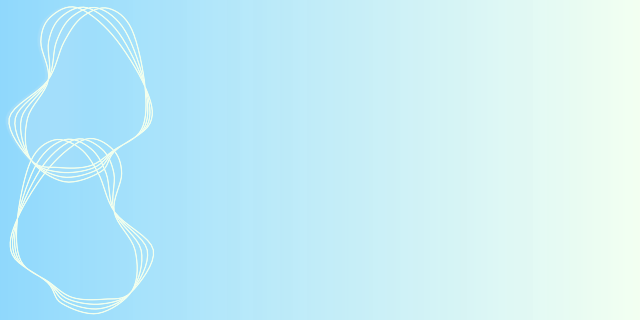
This background is drawn by a WebGL 2 fragment shader. Its source:

```glsl
#version 300 es
precision highp float;
// A pale blue-to-cream horizontal gradient with two ribbons of wavy closed loops.
// Each ribbon blends between two closed splines; the lower one mirrors the upper.
// Signed distances to the flattened splines give the strokes and a faint haze.

#define GRID 384.0          // layout units per canvas height
#define STRANDS 4           // loops in each ribbon
#define STEPS 8             // straight pieces per spline span
#define STROKE 0.8          // half width of a line
#define BAND 16.0           // width of the faint gradient bands
#define BAND_AMOUNT 0.006
#define HAZE_AMOUNT 0.6

uniform vec2 u_resolution;
out vec4 fragColor;

const vec3 SKY = vec3(0.565, 0.85, 0.992);
const vec3 AQUA = vec3(0.76, 0.928, 0.974);
const vec3 CREAM = vec3(0.95, 1.0, 0.945);
const vec3 LINE = vec3(0.95, 1.0, 0.93);
const vec3 HAZE = vec3(0.665, 0.875, 0.98);

// Spline knots of the first and last strand, y pointing down
const int KNOTS = 12;
const vec2 FIRST[KNOTS] = vec2[KNOTS](
    vec2(92, 9), vec2(60, 21), vec2(49, 50), vec2(58, 96),
    vec2(33, 142), vec2(36, 190), vec2(77, 218), vec2(121, 206),
    vec2(138, 181), vec2(180, 148), vec2(174, 104), vec2(135, 42));
const vec2 LAST[KNOTS] = vec2[KNOTS](
    vec2(130, 10), vec2(99, 20), vec2(77, 50), vec2(57, 97),
    vec2(11, 142), vec2(38, 193), vec2(70, 201), vec2(108, 199),
    vec2(137, 180), vec2(170, 155), vec2(174, 104), vec2(158, 35));

float hash(float n) {
    return fract(sin(n * 12.9898) * 43758.5453);
}

vec2 knot(int i, float blend) {
    int k = i % KNOTS;
    return mix(FIRST[k], LAST[k], blend);
}

// Catmull-Rom point between b and c
vec2 spline(vec2 a, vec2 b, vec2 c, vec2 d, float t) {
    return b + 0.5 * t * (c - a + t * (2.0 * a - 5.0 * b + 4.0 * c - d
             + t * (3.0 * (b - c) + d - a)));
}

// Signed distance to one closed strand, negative inside
float strandDistance(vec2 p, float blend) {
    float nearest = 1e6;
    float side = 1.0;
    for (int i = 0; i < KNOTS; i++) {
        vec2 a = knot(i + KNOTS - 1, blend), b = knot(i, blend);
        vec2 c = knot(i + 1, blend), d = knot(i + 2, blend);
        vec2 start = b;
        for (int j = 1; j <= STEPS; j++) {
            vec2 end = j == STEPS ? c : spline(a, b, c, d, float(j) / float(STEPS));
            vec2 edge = end - start, rel = p - start;
            vec2 gap = rel - edge * clamp(dot(rel, edge) / dot(edge, edge), 0.0, 1.0);
            nearest = min(nearest, dot(gap, gap));
            // Flip the side for every edge crossed by a ray to the right
            if ((start.y > p.y) != (end.y > p.y)
                && rel.x < edge.x * rel.y / edge.y) side = -side;
            start = end;
        }
    }
    return side * sqrt(nearest);
}

// Distance to the closest line of a ribbon
float ribbonDistance(vec2 p) {
    float nearest = 1e6;
    for (int s = 0; s < STRANDS; s++) {
        float blend = float(s) / float(STRANDS - 1);
        nearest = min(nearest, abs(strandDistance(p, blend)));
    }
    return nearest;
}

void main() {
    float pixel = GRID / u_resolution.y;
    vec2 p = gl_FragCoord.xy * pixel;
    p.y = GRID - p.y;

    // Horizontal gradient with faint vertical bands
    float x = gl_FragCoord.x / u_resolution.x;
    vec3 color = x < 0.5 ? mix(SKY, AQUA, 2.0 * x) : mix(AQUA, CREAM, 2.0 * x - 1.0);
    color += BAND_AMOUNT * (hash(floor(p.x / BAND)) - 0.5);

    // Haze and ribbons occupy only the left part
    if (p.x < 200.0) {
        vec2 shifted = p + vec2(4.0, 1.0);
        float body = min(strandDistance(shifted, 0.0), strandDistance(shifted, 1.0));
        float haze = 1.0 - smoothstep(-pixel, pixel, body);
        haze *= 1.0 - smoothstep(70.0, 120.0, p.x);
        color = mix(color, HAZE, HAZE_AMOUNT * haze);

        vec2 mirrored = vec2(195.0 - p.x, p.y - 158.0);
        float d = min(ribbonDistance(p), ribbonDistance(mirrored));
        float ink = 1.0 - smoothstep(-0.5 * pixel, 0.5 * pixel, d - STROKE);
        color = mix(color, LINE, ink);
    }
    fragColor = vec4(clamp(color, 0.0, 1.0), 1.0);
}
```
